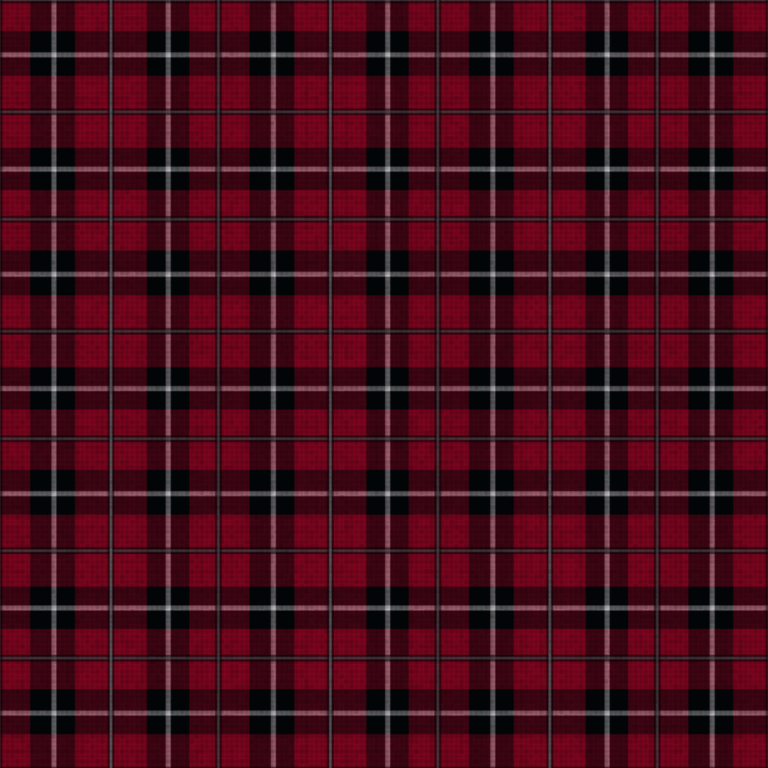
Give the GLSL for this pattern, as a Shadertoy shader.

```glsl
// Dark red and black tartan, three and a half setts across and down.
// Warp and weft share one stripe profile and are averaged like woven yarns;
// pale and thin grey lines are laid over, then a fine thread grain is added.

float hash(vec2 p) {
    return fract(sin(dot(p, vec2(127.1, 311.7))) * 43758.5453);
}

// Distance to a stripe centre that recurs once per sett
float stripeDistance(float t, float centre) {
    return abs(fract(t - centre + 0.5) - 0.5);
}

float softBand(float distance, float halfWidth, float blur) {
    return 1.0 - smoothstep(halfWidth - blur, halfWidth + blur, distance);
}

// Yarn colour along one axis: red ground, two black bands, two pale lines
vec3 yarn(float t, float blur) {
    float black = max(softBand(stripeDistance(t, 0.2395), 0.1025, blur),
                      softBand(stripeDistance(t, 0.7665), 0.0965, blur));
    float pale = max(softBand(stripeDistance(t, 0.246), 0.0115, blur),
                     softBand(stripeDistance(t, 0.767), 0.0115, blur));
    vec3 colour = mix(vec3(0.43, 0.015, 0.105), vec3(0.008, 0.018, 0.025), black);
    return mix(colour, vec3(0.63, 0.62, 0.63), pale);
}

// Thin grey overcheck with dark edges; strength is set per line
vec3 addThinLine(vec3 colour, float distance, float strength, float blur) {
    colour *= 1.0 - 0.55 * softBand(distance, 0.015, blur);
    return mix(colour, vec3(0.36, 0.37, 0.39), strength * softBand(distance, 0.006, blur));
}

// Raised threads with a random tone per thread and per crossing
float weave(vec2 sett) {
    vec2 thread = sett * 44.0;
    vec2 cell = floor(thread);
    vec2 ridge = cos(6.28318 * (fract(thread) - 0.5));
    float tone = hash(cell) + 0.5 * hash(vec2(cell.x, 7.0)) + 0.5 * hash(vec2(3.0, cell.y));
    return 1.0 - 0.05 * (ridge.x + ridge.y) + 0.12 * (tone - 1.0);
}

void mainImage(out vec4 fragColor, in vec2 fragCoord) {
    // Sett coordinates, counted from the upper left
    vec2 uv = fragCoord / iResolution.y;
    vec2 sett = vec2(uv.x, 1.0 - uv.y) * 3.5 - vec2(0.0, 0.004);
    float blur = max(0.005, 2.5 / iResolution.y);

    // Woven ground
    vec3 colour = 0.5 * (yarn(sett.x, blur) + yarn(sett.y, blur));

    // Overchecks: one warp line is brighter than the others
    colour = addThinLine(colour, stripeDistance(sett.y, 0.506), 0.48, blur);
    colour = addThinLine(colour, stripeDistance(sett.y, 0.995), 0.48, blur);
    colour = addThinLine(colour, stripeDistance(sett.x, 0.995), 0.5, blur);
    colour = addThinLine(colour, stripeDistance(sett.x, 0.506), 0.8, blur);

    fragColor = vec4(colour * weave(sett), 1.0);
}
```
